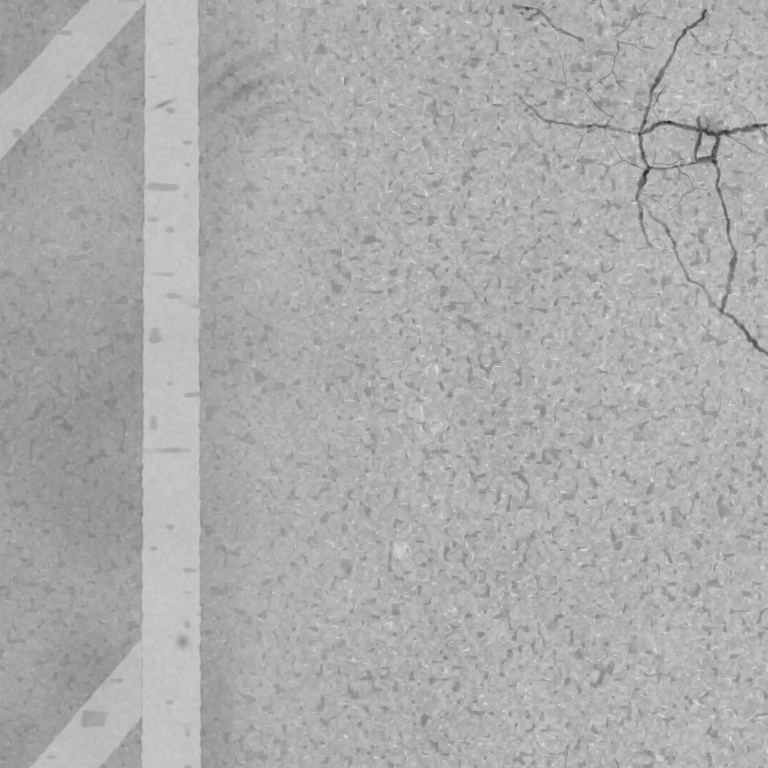
A WebGL 2 fragment shader for this texture:

```glsl
#version 300 es
precision highp float;
// Worn grey asphalt with a painted upright line, two slanted bars and a patch of cracks.
uniform vec2 u_resolution;
out vec4 outColor;

float hash(vec2 p) {
  vec3 q = fract(vec3(p.xyx) * 0.1031);
  q += dot(q, q.yzx + 33.33);
  return fract((q.x + q.y) * q.z);
}

float noise(vec2 p) {
  vec2 i = floor(p), f = fract(p);
  f = f * f * (3.0 - 2.0 * f);
  return mix(mix(hash(i), hash(i + vec2(1, 0)), f.x),
             mix(hash(i + vec2(0, 1)), hash(i + vec2(1, 1)), f.x), f.y);
}

float fbm(vec2 p) {
  float sum = 0.0, amp = 0.5;
  for (int i = 0; i < 4; i++) {
    sum += amp * noise(p);
    p = mat2(1.6, 1.2, -1.2, 1.6) * p + 7.3;
    amp *= 0.5;
  }
  return sum / 0.9375;
}

// Soft round spot, 1 at the centre
float spot(vec2 p, vec2 centre, vec2 radius) {
  vec2 d = (p - centre) / radius;
  return exp(-dot(d, d));
}

// Smooth 0..1 cover of the interval lo..hi
float band(float x, float lo, float hi, float soft) {
  return smoothstep(lo - soft, lo + soft, x) * (1.0 - smoothstep(hi - soft, hi + soft, x));
}

float segment(vec2 p, vec2 a, vec2 b) {
  vec2 ab = b - a;
  return length(p - a - ab * clamp(dot(p - a, ab) / dot(ab, ab), 0.0, 1.0));
}

float path(vec2 p, vec2 a, vec2 b, vec2 c, vec2 d) {
  return min(segment(p, a, b), min(segment(p, b, c), segment(p, c, d)));
}

// Distance to the nearest cell border, in cell units
float cellBorder(vec2 p) {
  float near = 9.0, second = 9.0;
  for (int k = 0; k < 9; k++) {
    vec2 cell = floor(p) + vec2(k % 3 - 1, k / 3 - 1);
    float d = length(cell + vec2(hash(cell), hash(cell + 41.7)) - p);
    second = min(second, max(near, d));
    near = min(near, d);
  }
  return second - near;
}

float mainCracks(vec2 p) {
  float d = path(p, vec2(0.919, 0.985), vec2(0.885, 0.945), vec2(0.847, 0.88), vec2(0.831, 0.83));
  d = min(d, path(p, vec2(0.831, 0.83), vec2(0.84, 0.785), vec2(0.828, 0.74), vec2(0.847, 0.68)));
  d = min(d, path(p, vec2(0.831, 0.83), vec2(0.87, 0.838), vec2(0.938, 0.824), vec2(1.0, 0.838)));
  d = min(d, path(p, vec2(0.938, 0.824), vec2(0.931, 0.785), vec2(0.957, 0.668), vec2(0.94, 0.595)));
  d = min(d, path(p, vec2(0.94, 0.595), vec2(0.965, 0.575), vec2(0.985, 0.55), vec2(1.01, 0.53)));
  return min(d, path(p, vec2(0.908, 0.845), vec2(0.908, 0.79), vec2(0.936, 0.795), vec2(0.938, 0.824)));
}

float fineCracks(vec2 p) {
  float d = path(p, vec2(0.831, 0.83), vec2(0.78, 0.834), vec2(0.71, 0.842), vec2(0.67, 0.876));
  d = min(d, path(p, vec2(0.828, 0.74), vec2(0.862, 0.705), vec2(0.898, 0.635), vec2(0.94, 0.595)));
  d = min(d, path(p, vec2(0.84, 0.785), vec2(0.87, 0.78), vec2(0.9, 0.785), vec2(0.935, 0.79)));
  return min(d, path(p, vec2(0.67, 0.993), vec2(0.7, 0.985), vec2(0.73, 0.96), vec2(0.76, 0.95)));
}

void main() {
  vec2 p = gl_FragCoord.xy / u_resolution;
  float px = 1.0 / u_resolution.y;
  float cloud = fbm(p * 9.0) - 0.5;

  // Asphalt tone: darker left of the line and just beside it
  float rightSide = smoothstep(0.2, 0.24, p.x);
  float tone = mix(0.618, 0.682 + 0.018 * smoothstep(0.4, 1.0, p.x), rightSide);
  tone -= 0.045 * rightSide * (1.0 - smoothstep(0.26, 0.36, p.x));
  tone += cloud * mix(0.1, 0.045, rightSide);
  tone += 0.045 * spot(p, vec2(0.11, 0.71), vec2(0.06, 0.07));
  tone += 0.035 * spot(p, vec2(0.36, 0.78), vec2(0.05, 0.04));
  tone -= 0.025 * spot(p, vec2(0.05, 0.42), vec2(0.12, 0.1));
  tone -= 0.035 * band(p.x, 0.25, 0.303, 0.004) * (1.0 - smoothstep(0.08, 0.2, p.y));

  // Curved dark scuffs beside the line
  float arc = p.y - 0.5 * p.x + 4.0 * pow(p.x - 0.33, 2.0) + 0.03 * cloud;
  float scuff = smoothstep(-0.3, 0.9, sin(arc * 165.0 + 1.0)) * 0.7 + 0.3;
  tone -= 0.13 * scuff * spot(p, vec2(0.315, 0.885), vec2(0.058, 0.058)) * (0.7 + cloud);

  // Stone grain, stronger on the open right side
  float grainAmount = mix(0.5, 1.0, smoothstep(0.24, 0.6, p.x));
  vec2 bent = p + 0.006 * vec2(noise(p * 90.0), noise(p * 90.0 + 31.0));
  float grain = noise(bent * 190.0) - 0.5 + 0.6 * (noise(bent.yx * 330.0) - 0.5);
  tone += 0.095 * grain * grainAmount;
  float pits = smoothstep(0.68, 0.9, noise(bent * 135.0 + 17.0));
  float flecks = smoothstep(0.8, 1.0, noise(bent * vec2(170.0, 210.0) + 63.0));
  tone += (0.11 * flecks - 0.11 * pits) * grainAmount;
  tone += 0.09 * (1.0 - smoothstep(0.7, 1.1, length((p - vec2(0.521, 0.284)) / vec2(0.016, 0.013)) + cloud));

  // Cracks in the upper right corner
  vec2 crooked = p + 0.014 * (vec2(fbm(p * 45.0), fbm(p * 45.0 + 19.0)) - 0.5);
  float wear = 0.5 + 0.8 * noise(p * 38.0);
  float zone = smoothstep(0.0, 0.13, p.y - 0.62 + 0.8 * min(p.x - 0.84, 0.0));
  zone *= smoothstep(0.6, 0.85, p.x + 0.2 * (p.y - 0.8));
  float web = 1.0 - smoothstep(0.0, 0.07, cellBorder(crooked * 19.0));
  tone -= 0.13 * web * zone * smoothstep(0.35, 0.7, noise(p * 22.0 + 5.0));
  tone -= 0.27 * wear * (1.0 - smoothstep(0.0006, 0.0028 + px, mainCracks(crooked)));
  tone -= 0.17 * wear * (1.0 - smoothstep(0.0004, 0.0022 + px, fineCracks(crooked)));
  tone -= 0.16 * spot(p, vec2(0.925, 0.832), vec2(0.018, 0.011));
  tone -= 0.16 * spot(p, vec2(0.919, 0.981), vec2(0.006, 0.008));
  tone -= 0.10 * spot(p, vec2(0.7, 0.985), vec2(0.045, 0.016)) * (0.4 + pits);

  // Painted line and slanted bars with ragged edges
  float ragged = 0.003 * (noise(p * 130.0) - 0.5);
  float soft = 0.0012 + 0.5 * px;
  float leftEdge = 0.184 + 0.005 * p.y, rightEdge = 0.2615 - 0.0035 * p.y;
  float line = band(p.x + ragged, leftEdge, rightEdge, soft);
  float bars = max(band(p.y - 1.08 * p.x + ragged, 0.792, 0.874, soft * 1.5),
                   band(p.y - 1.16 * p.x + ragged, -0.149, -0.045, soft * 1.5));
  bars *= 1.0 - smoothstep(leftEdge - soft, leftEdge + soft, p.x);
  float rim = min(abs(p.x + ragged - leftEdge), abs(p.x + ragged - rightEdge));
  tone -= 0.08 * (1.0 - smoothstep(0.0, 0.004, rim)) * noise(p * 70.0);
  float paint = 0.758 + 0.045 * cloud + 0.03 * grain;
  paint -= 0.1 * smoothstep(0.8, 0.95, noise(p * vec2(45.0, 70.0) + 11.0));
  paint -= 0.2 * spot(p, vec2(0.238, 0.164), vec2(0.007, 0.008));
  paint -= 0.18 * spot(p - vec2(0.0, 0.4 * (p.x - 0.212)), vec2(0.212, 0.864), vec2(0.012, 0.003));
  tone = mix(tone, paint, line);
  tone = mix(tone, paint - 0.025, bars);

  outColor = vec4(vec3(clamp(tone, 0.0, 1.0)), 1.0);
}
```
